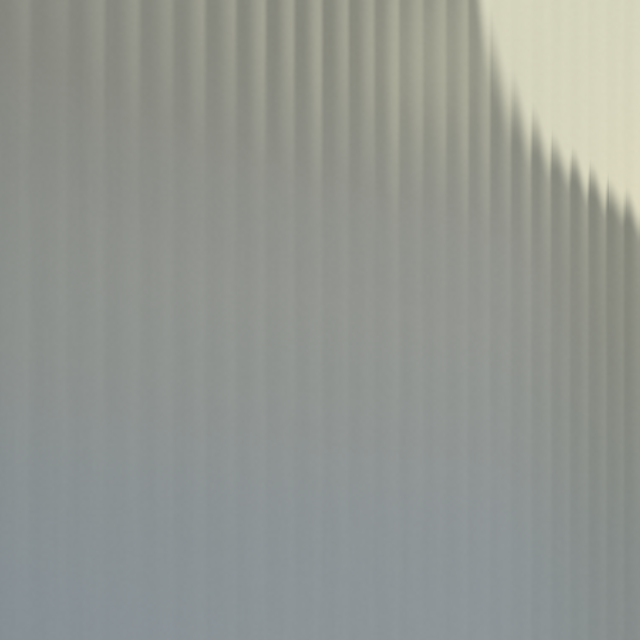
Reproduce this texture procedurally as a Shadertoy shader.

```glsl
// Ribbed translucent panel in perspective, with a pale sunlit patch in the upper right corner.

const vec3 COOL_GREY = vec3(0.558, 0.588, 0.600);
const vec3 NEUTRAL_GREY = vec3(0.582, 0.592, 0.568);
const vec3 WARM_GREY = vec3(0.560, 0.562, 0.525);
const vec3 VALLEY = vec3(0.510, 0.512, 0.460);
const vec3 RIB_LIGHT = vec3(0.685, 0.685, 0.610);
const vec3 SUNLIT = vec3(0.835, 0.830, 0.740);

float hash(vec2 p) {
    return fract(sin(dot(p, vec2(127.1, 311.7))) * 43758.5453);
}

float valueNoise(vec2 p) {
    vec2 cell = floor(p);
    vec2 f = fract(p);
    f = f * f * (3.0 - 2.0 * f);
    float low = mix(hash(cell), hash(cell + vec2(1.0, 0.0)), f.x);
    float high = mix(hash(cell + vec2(0.0, 1.0)), hash(cell + vec2(1.0)), f.x);
    return mix(low, high, f.y);
}

// Rib count from the left; the ribs narrow toward the right.
float ribCoordinate(float x) {
    float u = x - 0.0456;
    return u / (0.0607 - 0.0219 * u);
}

// Slow rise to a light crest, then a softer fall: 0 at both ends.
float ribProfile(float phase) {
    return smoothstep(0.15, 0.80, phase) * (1.0 - smoothstep(0.76, 1.0, phase));
}

// Height of the lower edge of the sunlit patch.
float sunEdge(float x) {
    return 0.66 + 0.68 * (1.0 - x) + 0.17 * exp(min((0.75 - x) / 0.035, 4.0));
}

// Flat tone of the panel: cool at the bottom, warm at the top.
vec3 panelTone(vec2 uv) {
    vec3 tone = mix(COOL_GREY, NEUTRAL_GREY, smoothstep(0.0, 0.6, uv.y));
    tone = mix(tone, WARM_GREY, smoothstep(0.5, 1.0, uv.y));
    tone -= vec3(0.030, 0.024, 0.016) * (1.0 - uv.x) * (1.0 - uv.x);
    float rightShade = smoothstep(0.75, 1.0, uv.x) * (1.0 - 0.5 * abs(uv.y - 0.4));
    return tone - vec3(0.040, 0.043, 0.065) * rightShade;
}

void mainImage(out vec4 fragColor, in vec2 fragCoord) {
    vec2 uv = fragCoord / iResolution.xy;

    // Ribs, each with its own strength
    float rib = ribCoordinate(uv.x) - 0.15;
    float ridge = ribProfile(fract(rib));
    float variation = hash(vec2(floor(rib), 3.0));
    float crest = ridge * mix(0.75, 1.0, variation);

    // Faint ribs over the whole panel, clearer on the right
    float contrast = 0.016 + 0.026 * smoothstep(0.72, 1.0, uv.x);
    contrast *= mix(0.35, 1.0, smoothstep(0.0, 0.55, uv.y));
    vec3 color = panelTone(uv) + contrast * (crest - 0.35) * vec3(1.0, 1.0, 0.92);

    // Light and dark streaks fading down from the top, crests reaching lower
    float streakLine = 0.95 - 0.28 * uv.x - 0.06 * (variation - 0.5) * ridge;
    float streak = smoothstep(streakLine - 0.17, streakLine + 0.15, uv.y);
    streak *= mix(0.25, 1.0, smoothstep(0.0, 0.6, uv.x));
    color = mix(color, VALLEY, 0.5 * streak * (1.0 - ridge));
    color = mix(color, RIB_LIGHT, 0.8 * streak * crest);

    // Soft glow beside the sunlit patch
    vec2 glowOffset = (uv - vec2(0.68, 0.92)) / vec2(0.10, 0.14);
    color = mix(color, RIB_LIGHT, 0.5 * exp(-dot(glowOffset, glowOffset)));

    // Sunlit patch with a blurred edge, gently stepped by the ribs
    float jag = 0.022 * (0.5 + variation) * (ridge - 0.5);
    float height = uv.y - sunEdge(uv.x) + jag;
    float blur = mix(0.10, 0.035, smoothstep(0.72, 0.9, uv.x));
    float sun = smoothstep(-blur, 0.8 * blur, height);
    vec3 sunTone = SUNLIT + 0.010 * (crest - 0.35);
    sunTone += vec3(0.075, 0.055, 0.020) * smoothstep(0.8, 1.0, uv.x) * (1.0 - uv.y);
    color = mix(color, sunTone, sun);

    // Fine vertical streaks and grain
    color += 0.006 * (valueNoise(uv * vec2(150.0, 7.0)) - 0.5);
    color += 0.008 * (valueNoise(uv * 190.0) - 0.5);
    fragColor = vec4(clamp(color, 0.0, 1.0), 1.0);
}
```
